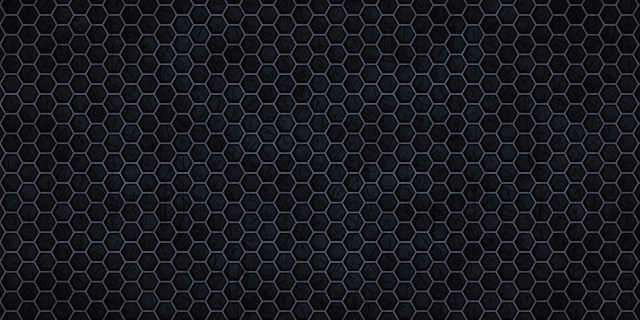
Give the GLSL for this pattern, as a WebGL 1 fragment shader.

```glsl
precision highp float;

uniform vec2 u_resolution;

#define ROWS 16.2
#define GRID_SHIFT vec2(0.04, 0.156)
#define LINE_HALF_WIDTH 0.045
#define PLATE_RADIUS 0.37
#define PLATE_SHIFT vec2(0.03, 0.025)
#define LINE_COLOR vec3(0.30, 0.31, 0.355)
#define PLATE_COLOR vec3(0.083, 0.090, 0.115)
#define WALL_COLOR vec3(0.027, 0.028, 0.045)
#define SCRATCH_DEPTH 0.55
#define WEAR 0.35

const vec2 HEX_PERIOD = vec2(1.7320508, 1.0);

float hash(vec2 p) {
  vec3 q = fract(vec3(p.xyx) * 0.1031);
  q += dot(q, q.yzx + 33.33);
  return fract((q.x + q.y) * q.z);
}

vec2 gradient(vec2 cell) {
  float angle = 6.28318 * hash(cell);
  return vec2(cos(angle), sin(angle));
}

// Gradient noise, roughly -0.7 to 0.7
float noise(vec2 p) {
  vec2 i = floor(p);
  vec2 f = p - i;
  vec2 u = f * f * f * (f * (f * 6.0 - 15.0) + 10.0);
  vec2 e = vec2(1.0, 0.0);
  float low = mix(dot(gradient(i), f), dot(gradient(i + e), f - e), u.x);
  float high = mix(dot(gradient(i + e.yx), f - e.yx),
                   dot(gradient(i + 1.0), f - 1.0), u.x);
  return mix(low, high, u.y);
}

float fbm(vec2 p) {
  float sum = 0.0;
  float amplitude = 1.0;
  for (int i = 0; i < 4; i++) {
    sum += amplitude * noise(p);
    p = p * 2.03 + 17.0;
    amplitude *= 0.55;
  }
  return sum;
}

// Flat-topped hexagon: 0.5 on the border of a unit cell
float hexRadius(vec2 p) {
  p = abs(p);
  return max(p.y, dot(p, vec2(0.8660254, 0.5)));
}

// Position relative to the nearest cell centre
vec2 hexLocal(vec2 p) {
  vec2 halfPeriod = 0.5 * HEX_PERIOD;
  vec2 a = mod(p + halfPeriod, HEX_PERIOD) - halfPeriod;
  vec2 b = mod(p, HEX_PERIOD) - halfPeriod;
  return dot(a, a) < dot(b, b) ? a : b;
}

// A few straight scratches, placed anew in every cell
float scratches(vec2 local, vec2 id, float pixel) {
  float amount = 0.0;
  for (int i = 0; i < 4; i++) {
    vec2 seed = id + float(i) * vec2(37.0, 71.0);
    float angle = 0.6 + 2.4 * hash(seed + 5.0);
    vec2 along = vec2(cos(angle), sin(angle));
    vec2 q = local - 0.5 * (vec2(hash(seed + 11.0), hash(seed + 23.0)) - 0.5);
    float reach = 0.1 + 0.3 * hash(seed + 31.0);
    q -= along * clamp(dot(q, along), -reach, reach);
    float stroke = 1.0 - smoothstep(0.005, 0.015 + 0.6 * pixel, length(q));
    amount = max(amount, stroke * step(0.45, hash(seed + 47.0)));
  }
  return amount;
}

void main() {
  float pixel = ROWS / u_resolution.y;
  vec2 p = (gl_FragCoord.xy - 0.5 * u_resolution) * pixel + GRID_SHIFT;
  vec2 local = hexLocal(p);
  vec2 id = floor((p - local) * vec2(2.0 / HEX_PERIOD.x, 2.0) + 0.5) + 200.0;

  // Surface variation
  float grime = fbm(p * 0.35 + 40.0);
  float grain = fbm(p * 3.5 + 90.0);
  float tone = 0.85 + 0.3 * hash(id) + 0.4 * grime + 0.28 * grain;
  vec2 fromCentre = gl_FragCoord.xy / u_resolution - 0.5;
  float vignette = 1.08 - 0.9 * dot(fromCentre, fromCentre);

  // Recessed plate with its shadow at the lower left
  vec2 plateLocal = local - PLATE_SHIFT;
  float plate = 1.0 - smoothstep(-0.06, 0.5 * pixel,
                                 hexRadius(plateLocal) - PLATE_RADIUS);
  float light = 1.0 + 0.35 * dot(plateLocal, vec2(0.7, 0.7));
  vec3 plateColor = PLATE_COLOR * tone * light * vignette;
  plateColor *= 1.0 - SCRATCH_DEPTH * scratches(local, id, pixel);
  vec3 color = mix(WALL_COLOR, plateColor, plate);

  // Long, faint scratches across cells
  float streak = abs(noise(vec2(p.x * 1.3, p.y * 0.09) + 60.0));
  float patches = smoothstep(0.1, 0.45, noise(p * 0.25 + 12.0));
  float groove = patches * (1.0 - smoothstep(0.01, 0.03 + 0.5 * pixel, streak));
  color *= 1.0 - 0.4 * groove;

  // Worn metal grid
  float edge = 0.5 - hexRadius(local);
  float line = 1.0 - smoothstep(LINE_HALF_WIDTH - 0.5 * pixel,
                                LINE_HALF_WIDTH + 0.5 * pixel, edge);
  float wear = 1.0 + WEAR * (0.7 * grain + 0.4 * grime) - 0.3 * groove;
  color = mix(color, LINE_COLOR * wear * mix(1.0, vignette, 0.5), line);

  gl_FragColor = vec4(clamp(color, 0.0, 1.0), 1.0);
}
```
